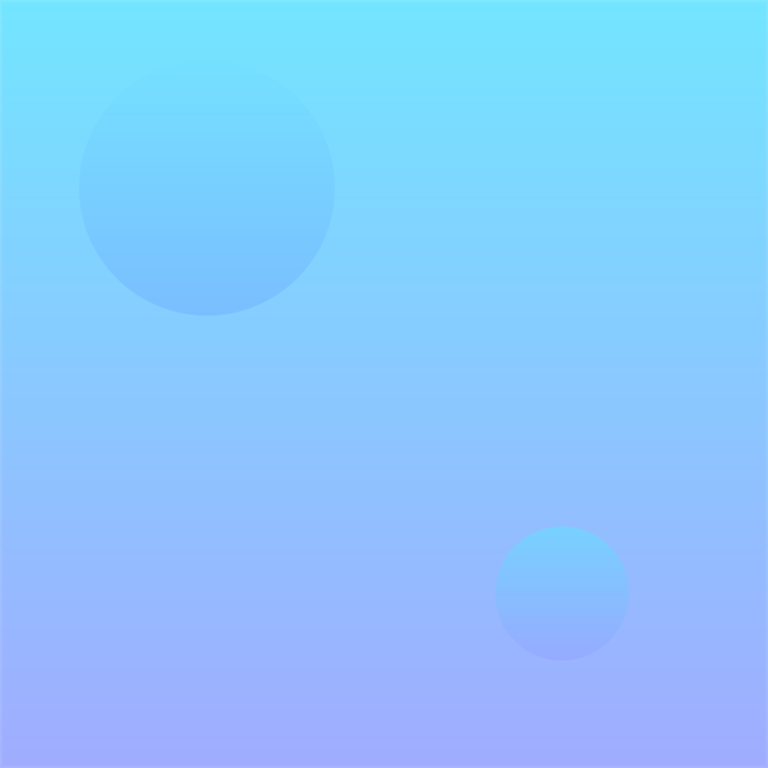
A WebGL 2 fragment shader for this background:

```glsl
#version 300 es
precision highp float;

uniform vec2 u_resolution;
out vec4 fragColor;

const vec3 SKY_TOP = vec3(0.450, 0.898, 1.0);
const vec3 SKY_BOTTOM = vec3(0.628, 0.675, 1.0);

// Coverage of a disc with an edge about one pixel wide
float discMask(vec2 p, vec2 center, float radius, float pixel) {
    float d = length(p - center) - radius;
    return 1.0 - smoothstep(-pixel, pixel, d);
}

// Paints a disc shaded from its lowest to its highest point
vec3 paintDisc(vec3 base, vec2 p, vec2 center, float radius,
               vec3 low, vec3 high, float pixel) {
    float t = clamp((p.y - center.y) / (2.0 * radius) + 0.5, 0.0, 1.0);
    return mix(base, mix(low, high, t), discMask(p, center, radius, pixel));
}

// Faint light rim along the canvas border
float borderGlow(vec2 uv, float width) {
    vec2 gap = min(uv, 1.0 - uv);
    return 1.0 - smoothstep(0.0, width, min(gap.x, gap.y));
}

void main() {
    vec2 uv = gl_FragCoord.xy / u_resolution;
    float pixel = 1.0 / min(u_resolution.x, u_resolution.y);

    // Vertical sky gradient
    vec3 color = mix(SKY_BOTTOM, SKY_TOP, uv.y);

    // Large disc fading into the sky at its top
    color = paintDisc(color, uv, vec2(0.2695, 0.7555), 0.1665,
                      vec3(0.478, 0.745, 1.0), vec3(0.456, 0.880, 1.0), pixel);

    // Small disc, bright at its top
    color = paintDisc(color, uv, vec2(0.7318, 0.2272), 0.0872,
                      vec3(0.590, 0.668, 1.0), vec3(0.468, 0.820, 1.0), pixel);

    color = mix(color, vec3(1.0), 0.1 * borderGlow(uv, 0.005));
    fragColor = vec4(color, 1.0);
}
```
